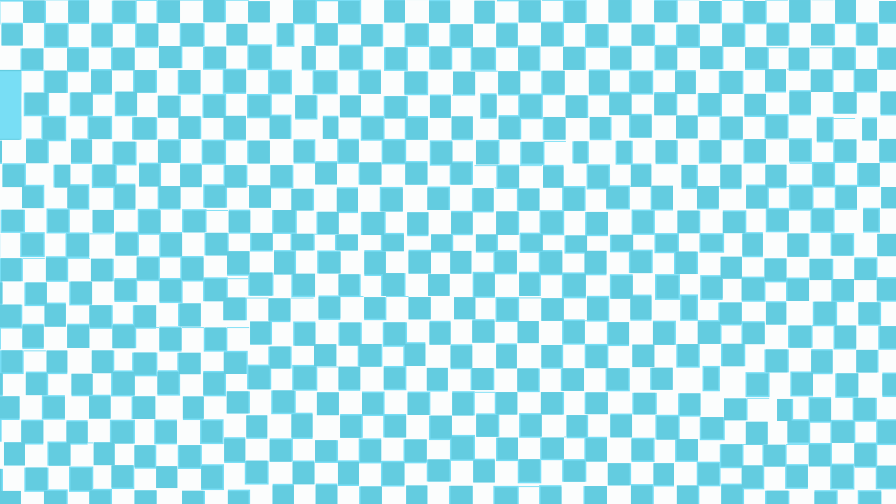
A WebGL 2 fragment shader for this pattern:

```glsl
#version 300 es
precision highp float;

uniform vec2 u_resolution;
out vec4 fragColor;

#define COLS 39.75
#define ROWS 21.6
#define INSET 0.025
#define EDGE_JITTER 0.03
#define DRIFT vec2(0.13, 0.08)
#define RIM_WIDTH 0.065
#define RIM_CHANCE 0.5
#define SEAM_CHANCE 0.12
#define NARROW_CHANCE 0.025
#define FAULT_ROW 10.0
#define FAULT_DROP 0.24

const vec3 WHITE = vec3(0.984, 0.992, 0.992);
const vec3 BLUE = vec3(0.39, 0.80, 0.88);
const vec3 LIGHT = vec3(0.47, 0.87, 0.96);

float hash(vec2 p) {
    return fract(sin(dot(p, vec2(127.1, 311.7))) * 43758.5453);
}

vec4 hash4(vec2 p) {
    return vec4(hash(p), hash(p + 17.3), hash(p + 41.9), hash(p + 73.7));
}

// Coverage of the box lo..hi, softened over one pixel
float boxCover(vec2 p, vec2 lo, vec2 hi, float px) {
    vec2 cover = clamp((min(p, hi) - max(p - px, lo)) / px, 0.0, 1.0);
    return cover.x * cover.y;
}

// Rows below the fault sit higher in the middle columns
float faultShift(vec2 id, float y) {
    float ragged = 2.0 * hash(vec2(id.y, 5.1)) - 1.0;
    float inside = step(10.0 + ragged, id.x) * step(id.x, 32.5 + ragged);
    return FAULT_DROP * inside * clamp(y - FAULT_ROW, 0.0, 1.0);
}

// Corners of a cell: xy is the upper left, zw the lower right
vec4 cellBounds(vec2 id) {
    vec4 bounds = vec4(id, id + 1.0);
    bounds.y -= faultShift(id, id.y);
    bounds.w -= faultShift(id, id.y + 1.0);

    // Neighbouring columns drift together in short runs
    vec2 run = vec2(floor((id.x + 3.0 * hash(vec2(id.y, 2.7))) / 7.0), id.y);
    vec2 drift = DRIFT * (vec2(hash(run + 9.2), hash(run + 31.4)) - 0.5) * 2.0;
    bounds += drift.xyxy * smoothstep(0.0, 4.0, id.y);
    return bounds;
}

void main() {
    vec2 uv = gl_FragCoord.xy / u_resolution;
    vec2 p = vec2(uv.x * COLS, (1.0 - uv.y) * ROWS);
    float px = ROWS / u_resolution.y;
    vec2 home = floor(p);
    p += 0.5 * px;

    float core = 0.0;
    float rim = 0.0;
    for (int j = -1; j <= 1; j++) {
        for (int i = -1; i <= 1; i++) {
            vec2 id = home + vec2(i, j);
            vec4 bounds = cellBounds(id);
            vec4 chance = hash4(id + 3.7);

            if (mod(id.x + id.y, 2.0) > 0.5) {
                // Blue tile with slightly uneven edges
                bounds += INSET * vec4(1.0, 1.0, -1.0, -1.0);
                bounds += EDGE_JITTER * (2.0 * hash4(id + 11.5) - 1.0);
                bounds.x += 0.3 * step(hash(id + 61.3), NARROW_CHANCE);
                core = max(core, boxCover(p, bounds.xy, bounds.zw, px));

                // Light rim on some of the sides
                vec4 grow = RIM_WIDTH * step(chance, vec4(RIM_CHANCE));
                rim = max(rim, boxCover(p, bounds.xy - grow.xy, bounds.zw + grow.zw, px));
            } else if (chance.x < SEAM_CHANCE) {
                // Stray seam along the top of a white tile
                vec2 seamEnd = vec2(bounds.z, bounds.y + 0.6 * RIM_WIDTH);
                rim = max(rim, boxCover(p, bounds.xy, seamEnd, px));
            }
        }
    }

    vec3 color = mix(WHITE, LIGHT, rim);
    color = mix(color, BLUE, core);

    // Tall light block at the left border
    float block = boxCover(p, vec2(-1.0, 3.05), vec2(0.95, 5.95), px);
    color = mix(color, LIGHT, block);

    fragColor = vec4(color, 1.0);
}
```
